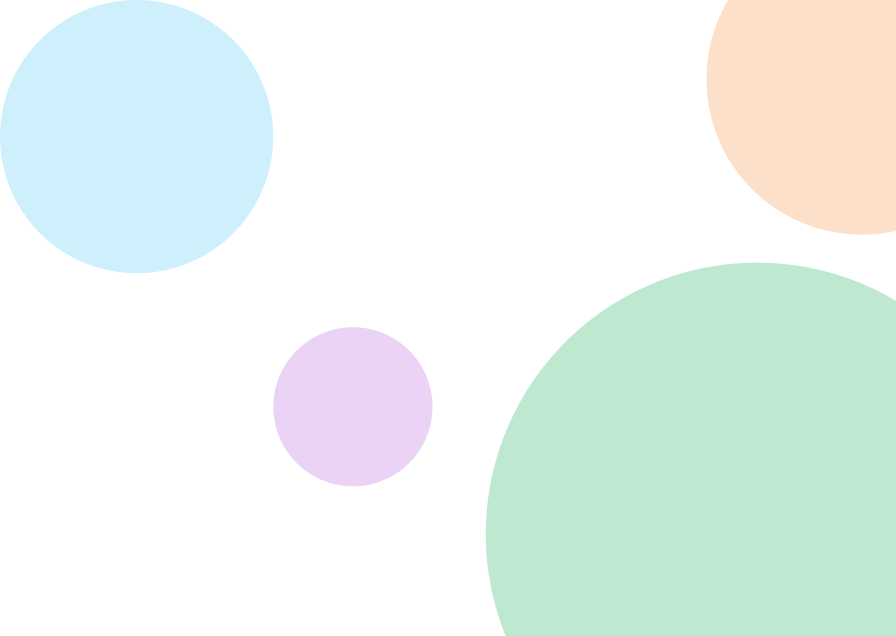
A WebGL 1 fragment shader for this background:

```glsl
precision highp float;
// Four flat pastel discs on white, two of them cut off by the right edge.

uniform vec2 u_resolution;

const vec3 WHITE = vec3(1.0);
const vec3 BLUE  = vec3(0.806, 0.941, 0.992);
const vec3 PEACH = vec3(0.988, 0.878, 0.792);
const vec3 LILAC = vec3(0.918, 0.827, 0.957);
const vec3 GREEN = vec3(0.750, 0.910, 0.816);

// Discs as centre x, centre y, radius, in units of the canvas height
const vec3 BLUE_DISC  = vec3(0.2148, 0.7852, 0.2148);
const vec3 PEACH_DISC = vec3(1.3553, 0.8755, 0.2445);
const vec3 LILAC_DISC = vec3(0.5549, 0.3604, 0.1251);
const vec3 GREEN_DISC = vec3(1.1905, 0.1603, 0.4267);

// Lays a disc over the base colour with an edge one pixel wide
vec3 paintDisc(vec3 base, vec3 color, vec3 disc, vec2 p) {
  float dist = length(p - disc.xy) - disc.z;
  float coverage = clamp(0.5 - dist * u_resolution.y, 0.0, 1.0);
  return mix(base, color, coverage);
}

void main() {
  vec2 p = gl_FragCoord.xy / u_resolution.y;

  vec3 color = WHITE;
  color = paintDisc(color, BLUE, BLUE_DISC, p);
  color = paintDisc(color, PEACH, PEACH_DISC, p);
  color = paintDisc(color, LILAC, LILAC_DISC, p);
  color = paintDisc(color, GREEN, GREEN_DISC, p);

  gl_FragColor = vec4(color, 1.0);
}
```
